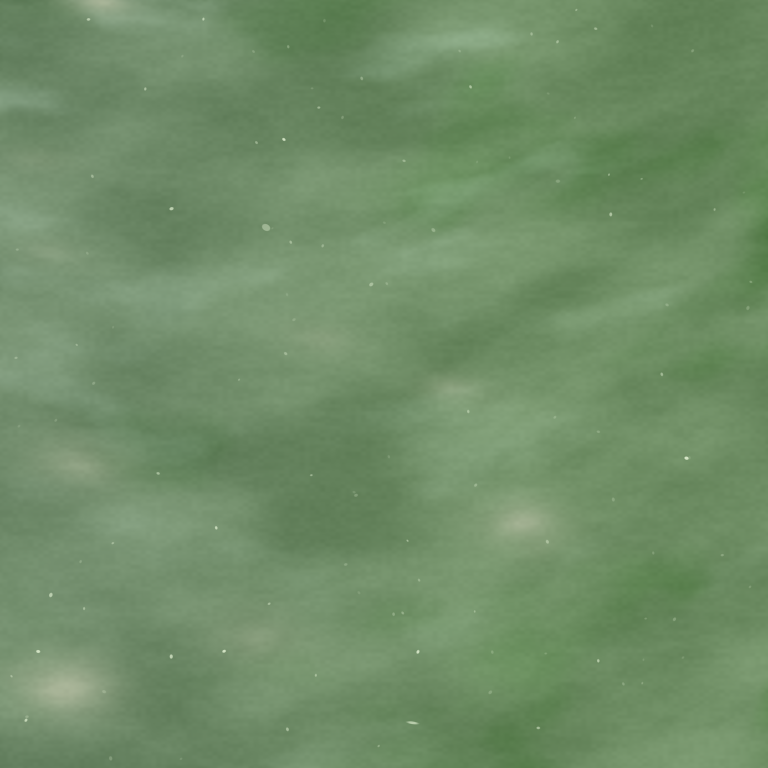
Reproduce this texture procedurally as a WebGL 1 fragment shader.

```glsl
precision highp float;
// Murky green water: soft, stretched swells of layered value noise that tilt
// upward to the right, with greener hollows, bluish sheen, a few blurred pale
// glints, a faint fine grain and sparse tiny specks floating on top.
uniform vec2 u_resolution;

vec2 hash2(vec2 p) {
  vec3 h = fract(p.xyx * vec3(0.1031, 0.1030, 0.0973));
  h += dot(h, h.yzx + 33.33);
  return fract((h.xx + h.yz) * h.zy);
}

float noise(vec2 p) {
  vec2 cell = floor(p);
  vec2 f = fract(p);
  vec2 u = f * f * f * (f * (f * 6.0 - 15.0) + 10.0);
  float low = mix(hash2(cell).x, hash2(cell + vec2(1.0, 0.0)).x, u.x);
  float high = mix(hash2(cell + vec2(0.0, 1.0)).x, hash2(cell + 1.0).x, u.x);
  return mix(low, high, u.y);
}

float fbm(vec2 p) {
  float sum = 0.0;
  float amp = 0.54;
  for (int i = 0; i < 4; i++) {
    sum += amp * noise(p);
    p = mat2(0.98, 0.2, -0.2, 0.98) * p * 1.9 + 17.3;
    amp *= 0.48;
  }
  return sum;
}

vec2 rotate(vec2 p, float angle) {
  float c = cos(angle);
  float s = sin(angle);
  return vec2(c * p.x + s * p.y, c * p.y - s * p.x);
}

// Blurred reflections with a brighter core, over the left and middle
float glints(vec2 p) {
  float sum = 0.0;
  for (int i = 0; i < 9; i++) {
    float id = float(i);
    vec2 rnd = hash2(vec2(id, 5.0));
    vec2 center = vec2(rnd.x * 0.75, (id + rnd.y) / 9.0);
    vec2 size = mix(vec2(0.05, 0.018), vec2(0.075, 0.045), hash2(vec2(id, 9.0)).x);
    vec2 d = rotate(p - center, -0.1) / size;
    float spread = dot(d, d);
    float glow = exp(-spread) + 0.45 * exp(-5.0 * spread);
    sum += glow * mix(0.17, 0.65, rnd.y * rnd.y);
  }
  return sum;
}

// Tiny dust, one jittered speck in some cells of a grid; a few are fibres
float specks(vec2 p, float count, float radius, float density) {
  vec2 cell = floor(p * count);
  vec2 place = hash2(cell + count);
  vec2 kind = hash2(cell + count + 71.0);
  vec2 d = rotate(p - (cell + 0.15 + 0.7 * place) / count, kind.y * 6.28);
  d.x *= mix(0.75, 0.25, step(0.97, kind.y));
  float r = radius * mix(0.6, 1.0, place.x);
  float px = 0.7 / u_resolution.y;
  float cover = 1.0 - smoothstep(max(r - px, 0.0), r + px, length(d));
  return cover * step(kind.x, density) * mix(0.25, 0.95, place.y * place.y);
}

void main() {
  vec2 p = gl_FragCoord.xy / u_resolution.y;

  // Bend the water so that swells rise towards the right
  vec2 q = vec2(p.x, p.y + 0.08 * p.x - 0.22 * p.x * p.x);
  q.y += 0.05 * (noise(p * 4.0 + 3.0) - 0.5);

  // Broad swells from shade to light
  float swell = fbm(q * vec2(4.6, 9.5) + 11.0);
  vec3 color = mix(vec3(0.380, 0.505, 0.340), vec3(0.486, 0.606, 0.445),
                   smoothstep(0.2, 0.84, swell));

  // Greyer on the left, saturated green hollows on the right
  float hollow = smoothstep(0.5, 0.82, fbm(q * vec2(4.6, 7.0) + 43.0));
  color += vec3(-0.085, -0.04, -0.095) * hollow * (0.15 + 0.85 * p.x);
  color += vec3(0.0, -0.016, 0.02) * (1.0 - smoothstep(0.0, 0.8, p.x));

  // Soft bluish sheen, stronger near the top
  float sheen = smoothstep(0.52, 0.88, fbm(q * vec2(5.0, 14.0) + 83.0));
  color += vec3(0.10, 0.10, 0.12) * sheen * (0.35 + 0.75 * p.y * p.y);

  // Pale glints with slightly ragged edges
  float ragged = 0.65 + 0.7 * noise(q * vec2(16.0, 34.0));
  color = mix(color, vec3(0.68, 0.72, 0.61), min(glints(p) * ragged, 0.9));

  // Faint horizontal streaks and fine grain
  color += 0.016 * (noise(p * vec2(35.0, 130.0)) - 0.5);
  color += 0.02 * (noise(p * vec2(150.0, 210.0) + 7.0) - 0.5);

  // Floating dust, from fine to rare larger flakes
  float dust = specks(p, 12.0, 0.0022, 0.3);
  dust = max(dust, 0.6 * specks(p, 23.0, 0.0017, 0.12));
  dust = max(dust, specks(p, 5.0, 0.0045, 0.08));
  color = mix(color, vec3(0.86, 0.92, 0.80), dust);

  gl_FragColor = vec4(color, 1.0);
}
```
